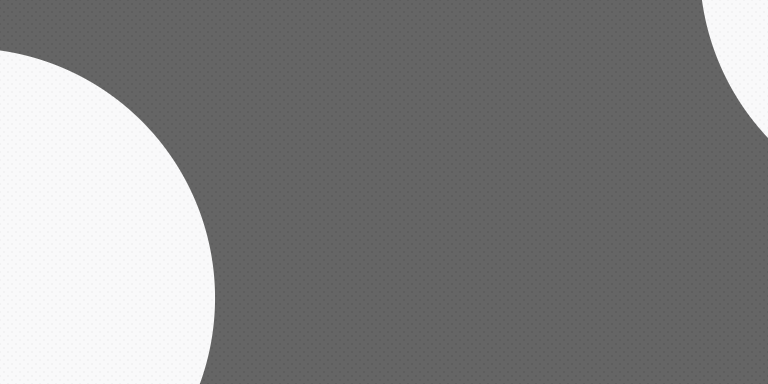
This background is drawn by a Shadertoy shader. Its source:

```glsl
// Grey backdrop with two large pale discs under a faint staggered dot screen.

#define GREY vec3(0.397, 0.397, 0.397)
#define PALE vec3(0.977, 0.977, 0.980)
#define DISC_RADIUS 0.651
#define LEFT_DISC vec2(-0.091, 0.224)
#define RIGHT_DISC vec2(2.473, 1.088)
#define DOT_PERIOD (1.0 / 48.0)
#define DOT_RADIUS 0.0028
#define DOT_SHADE 0.08

// Antialiased coverage of a disc; pixel is the width of one pixel.
float discMask(vec2 offset, float radius, float pixel) {
    return clamp(0.5 + (radius - length(offset)) / pixel, 0.0, 1.0);
}

// Offset from the nearest dot of a square grid.
vec2 gridOffset(vec2 p) {
    return (fract(p / DOT_PERIOD) - 0.5) * DOT_PERIOD;
}

void mainImage(out vec4 fragColor, in vec2 fragCoord) {
    // Canvas units: the height is 1
    float pixel = 1.0 / iResolution.y;
    vec2 p = fragCoord * pixel;

    // Large discs
    float discs = max(discMask(p - LEFT_DISC, DISC_RADIUS, pixel),
                      discMask(p - RIGHT_DISC, DISC_RADIUS, pixel));
    vec3 color = mix(GREY, PALE, discs);

    // Two interleaved grids form the staggered dots
    float dots = max(discMask(gridOffset(p), DOT_RADIUS, pixel),
                     discMask(gridOffset(p + 0.5 * DOT_PERIOD), DOT_RADIUS, pixel));
    color *= 1.0 - mix(DOT_SHADE, 0.4 * DOT_SHADE, discs) * dots;

    fragColor = vec4(color, 1.0);
}
```
